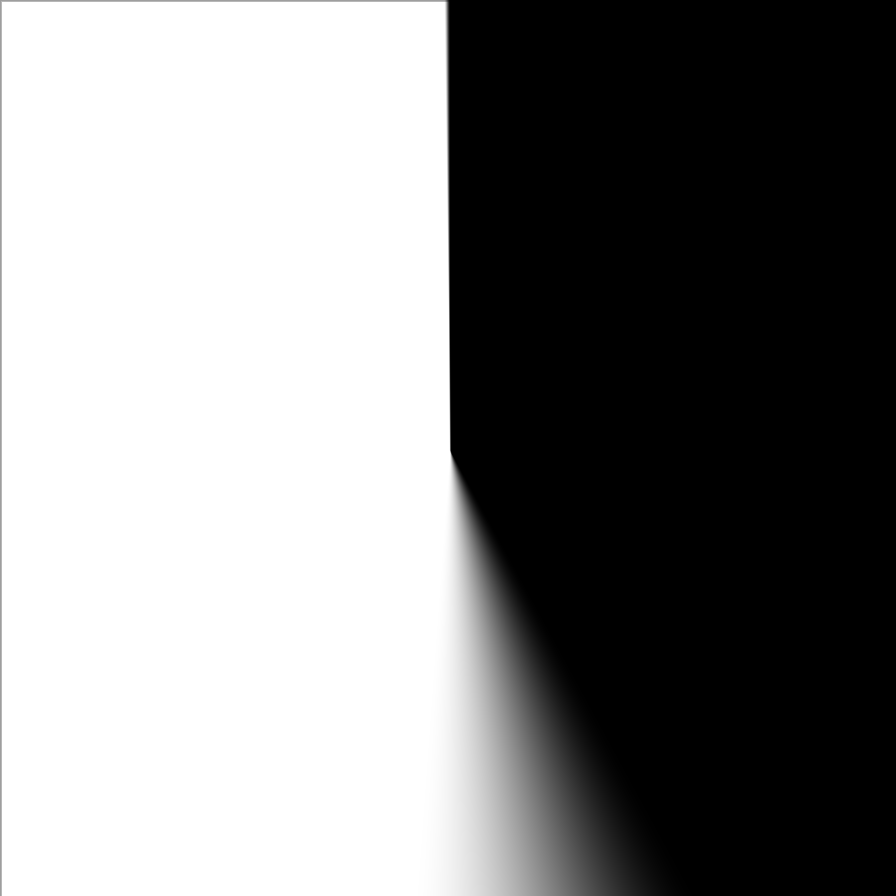
Write a WebGL 1 fragment shader that draws this background.

```glsl
precision highp float;

uniform vec2 u_resolution;

// Light across a wedge that widens with distance from the apex
float penumbra(float x, float nearEdge, float farEdge, float pixel) {
    float center = 0.5 * (nearEdge + farEdge);
    float halfWidth = max(0.5 * (farEdge - nearEdge), pixel);
    return 1.0 - smoothstep(center - halfWidth, center + halfWidth, x);
}

void main() {
    vec2 uv = gl_FragCoord.xy / u_resolution;
    float pixel = 1.0 / min(u_resolution.x, u_resolution.y);

    // Offset from the apex where the sharp edge opens into a fan
    vec2 p = uv - vec2(0.5026, 0.4974);
    float rise = max(p.y, 0.0);
    float drop = max(-p.y, 0.0);

    // Narrow wedge above the apex, broad soft fan below it
    float upper = penumbra(p.x, -0.014 * rise, 0.0, pixel);
    float lower = penumbra(p.x, -0.09 * drop, 0.56 * drop, pixel);
    float light = p.y > 0.0 ? upper : lower;

    // Thin gray rim along the left and top sides
    float rimDistance = min(uv.x, 1.0 - uv.y);
    float rim = clamp((0.00195 - rimDistance) / pixel + 0.5, 0.0, 1.0);
    light *= mix(1.0, 0.62, rim);

    gl_FragColor = vec4(vec3(light), 1.0);
}
```
